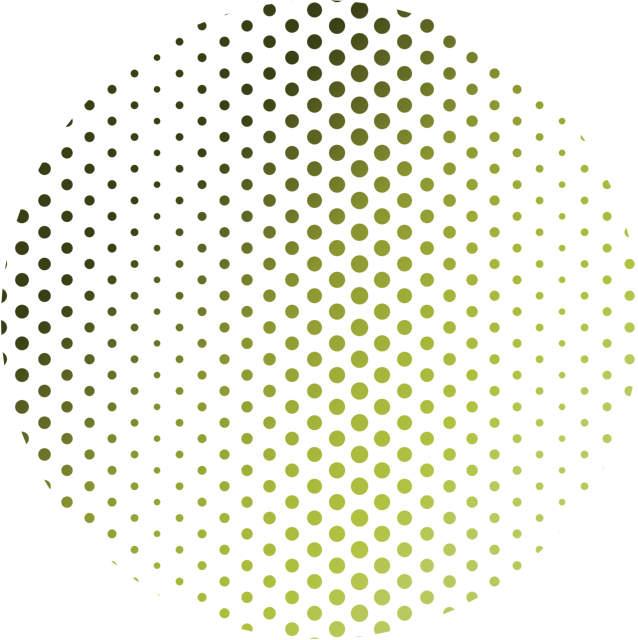
Reproduce this pattern procedurally as a Shadertoy shader.

```glsl
// Halftone disc of staggered dots, shaded diagonally from dark olive to pale lime

// Diagonal gradient; t grows from the upper left to the lower right
vec3 oliveRamp(float t) {
    vec3 col = vec3(0.225, 0.245, 0.08);
    col = mix(col, vec3(0.37, 0.40, 0.14), smoothstep(0.53, 0.73, t));
    col = mix(col, vec3(0.54, 0.58, 0.19), clamp((t - 0.72) / 0.19, 0.0, 1.0));
    col = mix(col, vec3(0.65, 0.71, 0.23), clamp((t - 0.91) / 0.26, 0.0, 1.0));
    col = mix(col, vec3(0.69, 0.76, 0.25), clamp((t - 1.17) / 0.21, 0.0, 1.0));
    return mix(col, vec3(0.73, 0.79, 0.37), clamp((t - 1.38) / 0.18, 0.0, 1.0));
}

// Signed distance to the nearest dot of the staggered grid
float dotGrid(vec2 p) {
    vec2 pitch = vec2(0.03516, 0.04961);
    vec2 cell = (p - vec2(0.5618, 0.9844)) / pitch;
    float column = round(cell.x);
    float stagger = 0.5 * mod(column, 2.0);
    vec2 offset = vec2(cell.x - column, fract(cell.y + stagger + 0.5) - 0.5) * pitch;

    // Dots shrink away from the widest column, then grow again past the ninth
    float radius = 0.0051 + 0.00094 * abs(9.0 - abs(column));
    return length(offset) - radius;
}

void mainImage(out vec4 fragColor, in vec2 fragCoord) {
    vec2 p = fragCoord / iResolution.y;
    float pixel = 1.0 / iResolution.y;

    // Clip the dots by the large disc
    float disc = length(p - vec2(0.5007)) - 0.499;
    float shape = max(dotGrid(p), disc);
    float ink = 1.0 - smoothstep(-0.8 * pixel, 0.8 * pixel, shape);

    fragColor = vec4(mix(vec3(1.0), oliveRamp(p.x + 1.0 - p.y), ink), 1.0);
}
```
